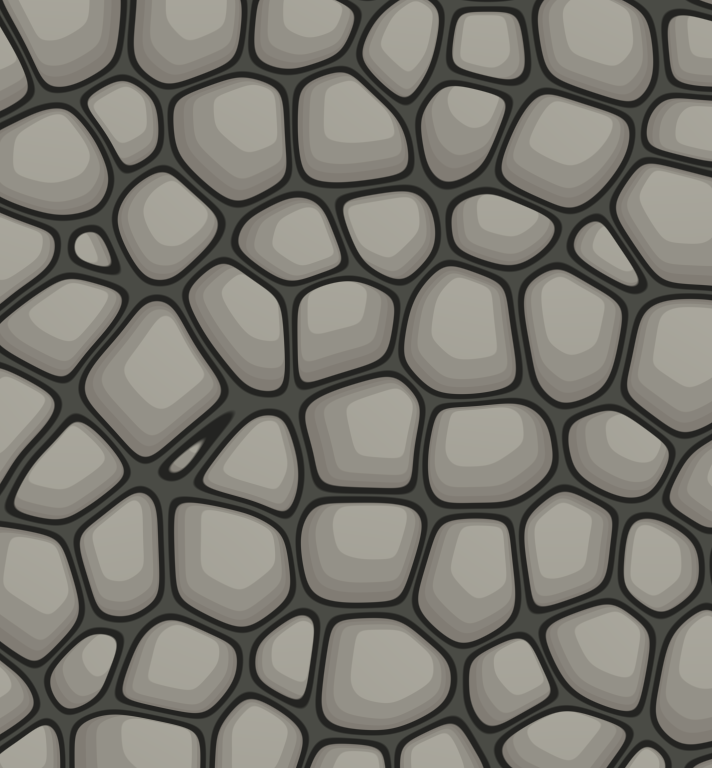
This texture is drawn by a Shadertoy shader. Its source:

```glsl
// Cartoon cobblestones: a weighted Voronoi diagram gives stones of mixed size.
// Smooth minima of the edge distances round each stone, and edge insets that
// grow on the side away from the light cut its flat tones of shading.

const float ROWS = 7.2;            // stones per canvas height
const float JITTER = 0.72;
const float WEIGHT_RANGE = 0.36;   // contrast between big and small stones
const float OUTLINE_INNER = 0.066; // where stone meets outline
const float OUTLINE_OUTER = 0.013; // where outline meets joint

const vec3 JOINT     = vec3(0.290, 0.295, 0.272);
const vec3 OUTLINE   = vec3(0.138, 0.138, 0.128);
const vec3 DEEP_TONE = vec3(0.505, 0.485, 0.455);
const vec3 DARK_TONE = vec3(0.535, 0.518, 0.485);
const vec3 MID_TONE  = vec3(0.582, 0.570, 0.532);
const vec3 FACE_TONE = vec3(0.650, 0.640, 0.600);

vec3 hash3(vec2 p) {
    vec3 q = fract(p.xyx * vec3(0.1031, 0.1030, 0.0973));
    q += dot(q, q.yxz + 33.33);
    return fract((q.xxy + q.yzz) * q.zyx);
}

// Smooth two-channel value noise in -1..1
vec2 noise2(vec2 p) {
    vec2 i = floor(p), f = fract(p);
    f = f * f * (3.0 - 2.0 * f);
    vec2 low = mix(hash3(i).xy, hash3(i + vec2(1, 0)).xy, f.x);
    vec2 high = mix(hash3(i + vec2(0, 1)).xy, hash3(i + vec2(1, 1)).xy, f.x);
    return 2.0 * mix(low, high, f.y) - 1.0;
}

// Centre (xy) and weight (z) of the stone in a staggered grid cell
vec3 stoneSite(vec2 id) {
    vec3 h = hash3(id + 57.0);
    vec2 centre = id + 0.5 + JITTER * (h.xy - 0.5);
    centre.x += 0.5 * mod(id.y, 2.0);
    return vec3(centre, WEIGHT_RANGE * smoothstep(0.0, 0.65, h.z));
}

// Grid cell whose stone owns point p
vec2 findOwner(vec2 p) {
    vec2 owner = floor(p);
    float best = 1e5;
    for (int y = -2; y <= 2; y++)
    for (int x = -2; x <= 2; x++) {
        vec2 id = floor(p) + vec2(x, y);
        vec3 site = stoneSite(id);
        vec2 r = p - site.xy;
        float power = dot(r, r) - site.z;
        if (power < best) { best = power; owner = id; }
    }
    return owner;
}

// Rounded inner distances: x = stone edge, y = dark, z = mid, w = top face
vec4 stoneLayers(vec2 p, vec2 owner, vec2 light) {
    const vec4 SHARPNESS = vec4(15.0, 20.0, 24.0, 30.0);
    const vec4 LIT_INSET = vec4(0.0, 0.14, 0.17, 0.20);
    const vec4 SHADED_INSET = vec4(0.0, 0.25, 0.40, 0.74);
    vec3 a = stoneSite(owner);
    vec4 sum = vec4(0.0);
    for (int y = -2; y <= 2; y++)
    for (int x = -2; x <= 2; x++) {
        if (x == 0 && y == 0) continue;
        vec3 b = stoneSite(owner + vec2(x, y));
        float span = length(b.xy - a.xy);
        vec2 normal = (b.xy - a.xy) / span;
        float reach = 0.5 * (span + (a.z - b.z) / span);
        float edge = reach - dot(p - a.xy, normal);
        float shade = 0.5 - 0.5 * dot(normal, light);
        vec4 inset = max(reach, 0.12) * mix(LIT_INSET, SHADED_INSET, shade);
        sum += exp(-SHARPNESS * (edge - inset));
    }
    return -log(sum) / SHARPNESS;
}

float cover(float d, float blur) {
    return smoothstep(-blur, blur, d);
}

void mainImage(out vec4 fragColor, in vec2 fragCoord) {
    vec2 p = ROWS * fragCoord / iResolution.y + vec2(11.3, 20.6);
    float blur = 0.8 * ROWS / iResolution.y;
    p += 0.05 * noise2(p * 1.4);

    // Each stone has its own gap width and light angle
    vec2 owner = findOwner(p);
    vec3 variety = hash3(owner + 191.0);
    float angle = 1.2 + 0.9 * (variety.x - 0.5);
    vec2 light = vec2(cos(angle), sin(angle));
    vec4 layers = stoneLayers(p, owner, light);
    float edge = layers.x - 0.018 * (variety.y - 0.4);

    // Flat tones, with a faint gradient over the top face
    float rise = dot(p - stoneSite(owner).xy, light);
    vec3 face = FACE_TONE + 0.025 * clamp(rise, -0.5, 0.5);
    vec3 stone = mix(DEEP_TONE, DARK_TONE, cover(layers.y, blur));
    stone = mix(stone, MID_TONE, cover(layers.z, blur));
    stone = mix(stone, face, cover(layers.w, blur));

    // Joint, soft outer outline, crisp stone
    vec3 color = mix(JOINT, OUTLINE, cover(edge - OUTLINE_OUTER, 1.3 * blur));
    color = mix(color, stone, cover(edge - OUTLINE_INNER, blur));
    fragColor = vec4(color, 1.0);
}
```
